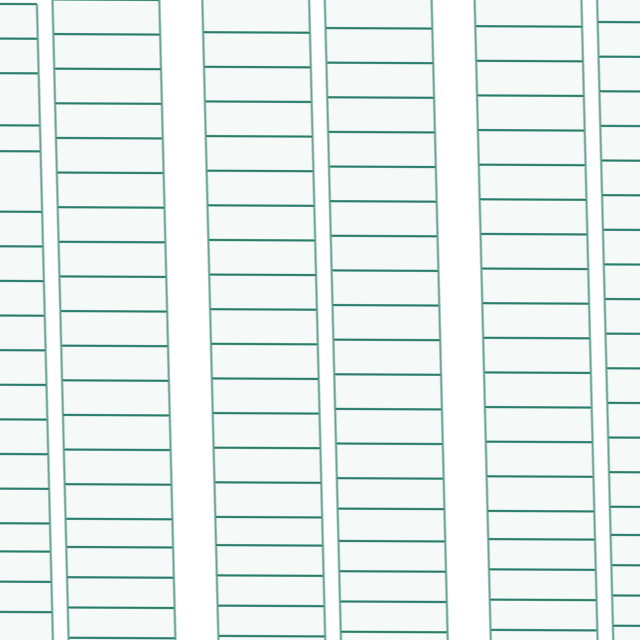
Reproduce this pattern procedurally as a three.js fragment shader.

```glsl
varying vec2 vUv;

float nearestRule(float t, float pitch) {
  return abs(t - pitch * floor(t / pitch + 0.5));
}

// Distance to the closest rule, t measured down from the top of the column
float ruleDistance(float t, float column) {
  // One rule sits high in the fourth column
  if (column == 3.0 && t > 0.781 && t < 0.833) t += 0.0065;

  // Uneven tall cells in the first column
  if (column == 0.0 && t > 0.135 && t < 0.297)
    return min(abs(t - 0.1897), abs(t - 0.2301));

  // Regular rows, then a tighter pitch near the foot
  return t < 0.8333 ? nearestRule(t, 0.0541) : nearestRule(t - 0.8555, 0.0473);
}

void main() {
  float down = 1.0 - vUv.y;

  // Leaning columns in pairs
  float across = vUv.x - 0.0252 * down + 0.1394;
  float pair = floor(across / 0.4255);
  float x = across - pair * 0.4255 - 0.03;
  float second = step(0.179, x);
  x -= second * 0.1914;
  float column = pair * 2.0 + second;

  // Each column starts a little higher than the one before
  float top = 0.0056 - 0.0094 * pair - 0.0065 * second;
  float t = down - top - 0.005 * x;

  float side = abs(x - 0.08345) - 0.08345;
  float within = 1.0 - smoothstep(-0.001, 0.001, side);
  float below = smoothstep(-0.001, 0.001, t);

  // Crisp rules and softer side borders
  float rule = within * (1.0 - smoothstep(0.0005, 0.0029, ruleDistance(t, column)));
  float border = 0.7 * below * (1.0 - smoothstep(0.0, 0.0034, abs(side)));

  vec3 color = mix(vec3(1.0), vec3(0.962, 0.982, 0.976), within * below);
  color = mix(color, vec3(0.17, 0.49, 0.42), max(rule, border));
  gl_FragColor = vec4(color, 1.0);
}
```
